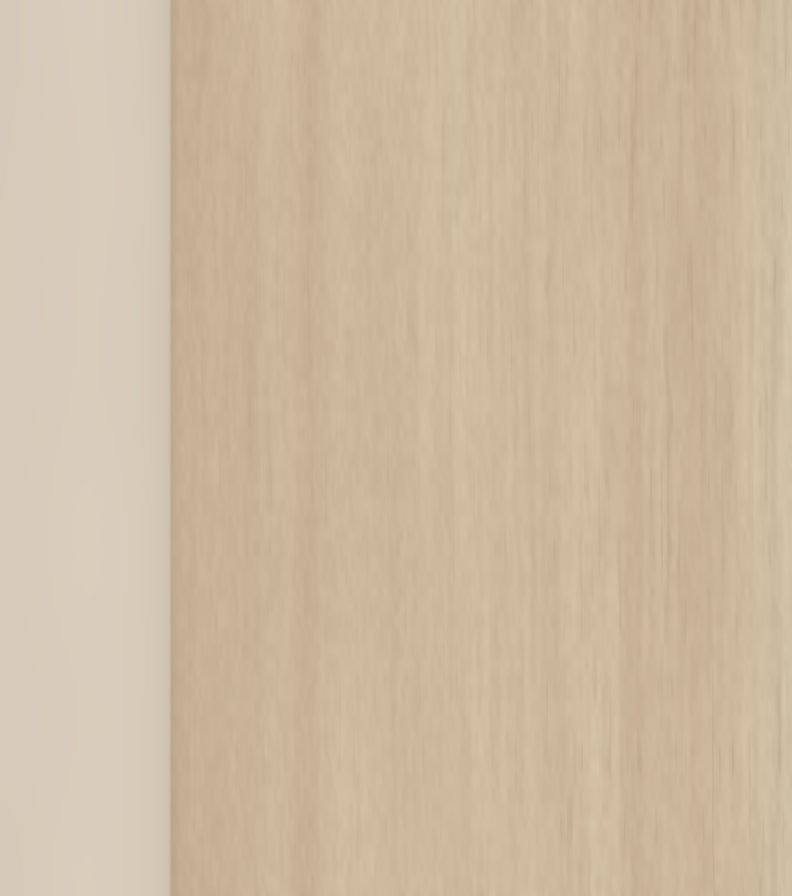
A Shadertoy shader for this texture:

```glsl
// A smooth plaster wall meeting a pale wood panel at a soft vertical seam.
// The wood layers broad tonal bands, stretched value noise for the grain,
// and short fibres; the wall is a gradient that shades toward the seam.

const float SEAM_X = 0.2155;
const vec3 WALL_LIGHT = vec3(0.850, 0.802, 0.738);
const vec3 WALL_SHADE = vec3(0.795, 0.745, 0.675);
const vec3 WOOD_BASE = vec3(0.808, 0.722, 0.610);
const vec3 WOOD_PALE = vec3(0.808, 0.745, 0.640);
const vec3 WOOD_DARK = vec3(0.745, 0.650, 0.535);
const vec3 SEAM_SHADE = vec3(0.675, 0.590, 0.480);
const float STREAK_GAIN = 0.026;
const float GRAIN_GAIN = 0.026;
const float FIBRE_GAIN = 0.026;

float hash(vec2 p) {
    vec3 q = fract(vec3(p.xyx) * 0.1031);
    q += dot(q, q.yzx + 33.33);
    return fract((q.x + q.y) * q.z);
}

float noise(vec2 p) {
    vec2 cell = floor(p);
    vec2 f = fract(p);
    f = f * f * (3.0 - 2.0 * f);
    return mix(mix(hash(cell), hash(cell + vec2(1, 0)), f.x),
               mix(hash(cell + vec2(0, 1)), hash(cell + vec2(1, 1)), f.x), f.y);
}

// Soft vertical band centred on a given x
float band(float x, float centre, float width) {
    float d = (x - centre) / width;
    return exp(-d * d);
}

vec3 wallColor(vec2 uv) {
    float gap = SEAM_X - uv.x;
    float shade = 0.55 * exp(-gap / 0.035) + 0.45 * exp(-gap / 0.009);
    vec3 color = mix(WALL_LIGHT, WALL_SHADE, clamp(shade, 0.0, 1.0));
    color -= 0.012 * smoothstep(0.12, 0.0, uv.x);
    return color + 0.006 * (noise(uv * vec2(12.0, 5.0)) - 0.5);
}

vec3 woodColor(vec2 uv) {
    float x = uv.x + 0.006 * (noise(vec2(uv.x * 6.0, uv.y * 2.5)) - 0.5);

    // Broad tones: dark bands on the left and right, pale ones between
    float dark = 0.45 * band(x, 0.245, 0.045) + 0.42 * band(x, 0.390, 0.022)
               + 0.22 * band(x, 0.315, 0.020)
               + 0.36 * band(x, 0.803, 0.014) + 0.22 * band(x, 0.875, 0.025);
    float pale = 0.65 * band(x, 0.575, 0.040) * smoothstep(0.35, 0.85, uv.y)
               + 0.60 * band(x, 0.745, 0.032) * smoothstep(0.95, 0.15, uv.y)
               + 0.45 * band(x, 0.540, 0.030) * smoothstep(0.45, 0.15, uv.y)
               + 0.90 * smoothstep(0.915, 0.985, x);
    dark *= 0.75 + 0.5 * noise(vec2(x * 14.0, uv.y * 3.0));
    vec3 color = mix(WOOD_BASE, WOOD_PALE, clamp(pale, 0.0, 1.0));
    color = mix(color, WOOD_DARK, clamp(dark, 0.0, 1.0));

    // Long streaks, medium grain, then short slanted fibres
    float streak = noise(vec2(x * 48.0, uv.y * 1.8)) - 0.5;
    float grain = noise(vec2(x * 135.0, uv.y * 6.0 + 7.0)) - 0.5;
    float fibre = noise(vec2(uv.x * 210.0 + uv.y * 9.0, uv.y * 62.0)) - 0.5;
    float rightSide = smoothstep(0.45, 0.85, uv.x);
    float tone = STREAK_GAIN * streak
               + GRAIN_GAIN * grain * mix(0.7, 1.4, rightSide)
               + FIBRE_GAIN * fibre;

    // Sparse thin pores, stronger to the right
    float pore = smoothstep(0.76, 0.95, noise(vec2(x * 230.0, uv.y * 13.0)));
    tone -= 0.026 * pore * mix(0.4, 1.0, rightSide);
    color += tone * vec3(0.95, 1.0, 1.05);

    // Contact shadow beside the seam
    float gap = max(uv.x - SEAM_X, 0.0);
    return mix(color, SEAM_SHADE, 0.60 * exp(-gap / 0.007));
}

void mainImage(out vec4 fragColor, in vec2 fragCoord) {
    vec2 uv = fragCoord / iResolution.xy;
    float softness = max(0.0025, 0.75 / iResolution.x);
    float panel = smoothstep(SEAM_X - softness, SEAM_X + softness, uv.x);
    vec3 color = mix(wallColor(vec2(min(uv.x, SEAM_X), uv.y)), woodColor(uv), panel);
    fragColor = vec4(clamp(color, 0.0, 1.0), 1.0);
}
```
